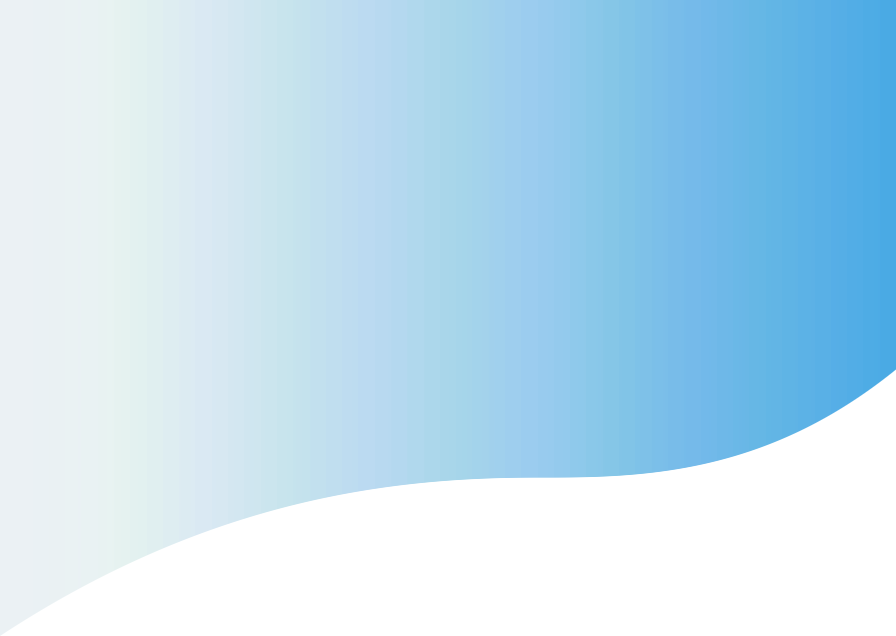
Reproduce this background procedurally as a Shadertoy shader.

```glsl
// A banded pale-to-sky-blue gradient above a white, S-shaped wave.
#define BAND_COUNT 55.0
#define BAND_STRENGTH 0.75
#define TINT_PERIOD 0.18
#define TINT_PEAK 0.145
#define TINT_AMOUNT 0.010
#define WAVE_PIVOT vec2(0.605, 0.249)
#define LEFT_DROP 0.249
#define RIGHT_RISE 0.170
#define LEFT_POWER 2.25
#define RIGHT_POWER 2.65

const float TAU = 6.28319;
const vec3 WHITE = vec3(1.0);

// Evenly spaced colours from the left edge to the right edge
const vec3 SKY[9] = vec3[9](
    vec3(0.922, 0.945, 0.957),
    vec3(0.912, 0.949, 0.952),
    vec3(0.835, 0.912, 0.941),
    vec3(0.750, 0.870, 0.937),
    vec3(0.667, 0.835, 0.927),
    vec3(0.578, 0.795, 0.925),
    vec3(0.468, 0.743, 0.908),
    vec3(0.383, 0.703, 0.906),
    vec3(0.282, 0.665, 0.895)
);

vec3 skyRamp(float x) {
    float position = clamp(x, 0.0, 1.0) * 8.0;
    int stop = min(int(position), 7);
    return mix(SKY[stop], SKY[stop + 1], position - float(stop));
}

// Soft vertical bands with a slow drift between green and blue
vec3 skyColor(float x) {
    float bandCenter = (floor(x * BAND_COUNT) + 0.5) / BAND_COUNT;
    float bandedX = mix(x, bandCenter, BAND_STRENGTH);
    float tint = cos(TAU * (bandedX - TINT_PEAK) / TINT_PERIOD);
    tint *= smoothstep(0.06, 0.15, x) * (1.0 - smoothstep(0.85, 1.0, x));
    return skyRamp(bandedX) + TINT_AMOUNT * tint * vec3(-0.6, 0.5, -1.0);
}

// Two power curves meet with a level tangent at the pivot
float waveHeight(float x) {
    float left = max(WAVE_PIVOT.x - x, 0.0) / WAVE_PIVOT.x;
    float right = max(x - WAVE_PIVOT.x, 0.0) / (1.0 - WAVE_PIVOT.x);
    return WAVE_PIVOT.y - LEFT_DROP * pow(left, LEFT_POWER)
                        + RIGHT_RISE * pow(right, RIGHT_POWER);
}

void mainImage(out vec4 fragColor, in vec2 fragCoord) {
    vec2 uv = fragCoord / iResolution.xy;

    // Antialiased wave edge
    float edge = uv.y - waveHeight(uv.x);
    float softness = max(fwidth(edge), 1e-5);
    float skyMask = smoothstep(-0.5, 0.5, edge / softness);

    fragColor = vec4(mix(WHITE, skyColor(uv.x), skyMask), 1.0);
}
```
